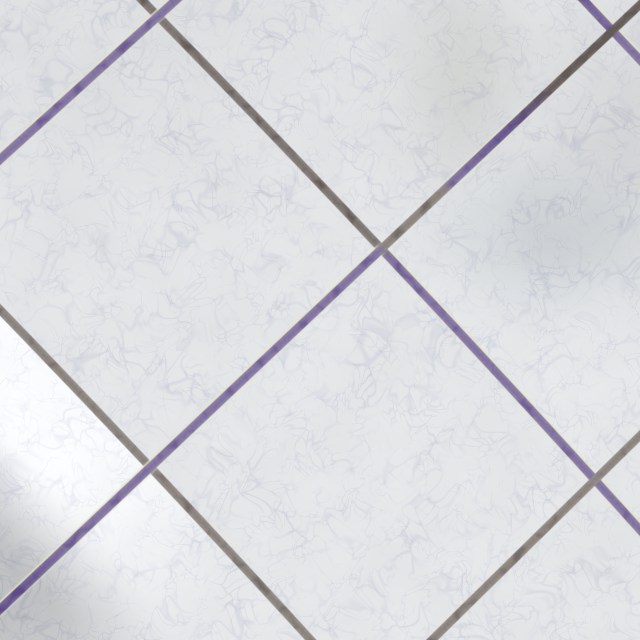
Reproduce this texture procedurally as a WebGL 1 fragment shader.

```glsl
precision highp float;
uniform vec2 u_resolution;

const vec3 TILE = vec3(0.895, 0.902, 0.910);
const vec3 GREY_GROUT = vec3(0.60, 0.575, 0.555);
const vec3 DARK_GROUT = vec3(0.39, 0.355, 0.345);
const vec3 VIOLET_GROUT = vec3(0.565, 0.515, 0.665);
const vec3 DARK_VIOLET = vec3(0.37, 0.30, 0.53);
const vec3 FRINGE = vec3(0.90, 0.90, 0.77);
const float HALF_WIDTH = 0.0066;
const float CELL_SIZE = 0.497;

vec2 hash2(vec2 p) {
  vec2 k = vec2(dot(p, vec2(127.1, 311.7)), dot(p, vec2(269.5, 183.3)));
  return fract(sin(k) * 43758.5);
}

// Distances to the nearest and second nearest feature points
vec2 cellular(vec2 p) {
  vec2 id = floor(p), f = p - id, nearest = vec2(8.0);
  for (int y = -1; y <= 1; y++) {
    for (int x = -1; x <= 1; x++) {
      vec2 o = vec2(float(x), float(y));
      float d = length(o + hash2(id + o) - f);
      nearest.y = min(nearest.y, max(nearest.x, d));
      nearest.x = min(nearest.x, d);
    }
  }
  return nearest;
}

vec2 warp(vec2 p, float freq, float amount) {
  return p + amount * vec2(sin(p.y * freq + 2.0 * sin(p.x * freq * 0.7)),
                           sin(p.x * freq * 1.1 + 2.0 * sin(p.y * freq * 0.6)));
}

// Thin, broken, wandering veins
float veins(vec2 p, float scale) {
  vec2 q = warp(warp(p, 47.0, 0.010), 131.0, 0.005);
  vec2 c = cellular(q * scale);
  float patches = smoothstep(0.25, 0.8, cellular(q * scale * 0.43 + 7.3).x);
  return (1.0 - smoothstep(0.0, 0.28, c.y - c.x)) * patches;
}

float blob(vec2 p, vec2 centre, vec2 radius) {
  vec2 d = (p - centre) / radius;
  return exp(-dot(d, d));
}

// Violet staining along rising joints (x = const) and falling joints (y = const)
float risingStain(float joint, float along) {
  float middle = 1.0 - smoothstep(-0.02, 0.02, along)
    + smoothstep(0.26, 0.31, along) * (1.0 - smoothstep(0.52, 0.78, along));
  return joint < -0.5 ? 1.0 : (joint > 0.5 ? 0.0 : middle);
}

float fallingStain(float joint, float along) {
  return joint < -0.5 ? 0.0 : (joint > 0.5 ? 1.0 : smoothstep(0.0, 0.04, along));
}

vec3 drawGrout(vec3 base, float offset, float stain, float dirt, float px) {
  float d = abs(offset);
  float fringe = smoothstep(HALF_WIDTH + 0.005, HALF_WIDTH, d) * 0.0;
  fringe = 1.0 - smoothstep(0.001, 0.0045, abs(d - HALF_WIDTH));
  base = mix(base, FRINGE, fringe * stain * (offset < 0.0 ? 0.75 : 0.35));
  vec3 clean = mix(GREY_GROUT, VIOLET_GROUT, stain);
  vec3 dirty = mix(DARK_GROUT, DARK_VIOLET, stain);
  float core = 1.0 - smoothstep(0.0, HALF_WIDTH, d);
  vec3 grout = mix(clean, dirty, clamp(dirt + 0.22 * core, 0.0, 1.0));
  float soft = max(px, 0.0014);
  return mix(base, grout, 1.0 - smoothstep(HALF_WIDTH - soft, HALF_WIDTH + soft, d));
}

// Slightly bowed oblique lattice measured in tiles
vec2 tileSpace(vec2 uv) {
  vec2 p = uv - vec2(0.596, 0.611);
  vec2 g = vec2(0.341 * p.x - 0.361 * p.y, 0.362 * p.x + 0.341 * p.y) / 0.247;
  return g + g.x * vec2(0.0127 * g.x + 0.02 * g.y, 0.0096 * g.x);
}

vec3 lightTiles(vec3 colour, vec2 uv, vec2 g) {
  float lowerTile = 1.0 - smoothstep(-1.01, -0.99, g.y);
  float glare = lowerTile * (1.0 - smoothstep(-0.2, 0.5, g.x));
  float shadow = 1.0 - smoothstep(-1.54, -1.24, g.y);
  colour += 0.085 * glare * (1.0 - shadow);
  colour -= 0.15 * shadow * (1.0 - smoothstep(0.0, 0.65, g.x));
  colour -= vec3(0.085, 0.075, 0.07) * blob(uv, vec2(0.85, 0.63), vec2(0.13, 0.10));
  colour -= vec3(0.06, 0.06, 0.075) * blob(uv, vec2(0.72, 0.89), vec2(0.10, 0.14));
  colour -= 0.07 * blob(uv, vec2(1.0, 0.80), vec2(0.16, 0.20));
  return colour - 0.03 * blob(uv, vec2(0.15, 0.95), vec2(0.40, 0.25));
}

void main() {
  float px = 1.0 / min(u_resolution.x, u_resolution.y);
  vec2 uv = gl_FragCoord.xy * px;
  vec2 g = tileSpace(uv);
  vec2 joint = floor(g + 0.5);
  vec2 offset = (g - joint) * CELL_SIZE;

  // Mottled glaze, shifted from tile to tile
  vec2 tileSeed = hash2(floor(g) + 4.0);
  vec2 glaze = uv + tileSeed * 5.0;
  float mottle = 0.65 * veins(glaze, 38.0) + 0.55 * veins(glaze + 2.7, 75.0);
  float cloud = cellular(warp(glaze, 23.0, 0.02) * 9.0).x - 0.5;
  vec3 colour = TILE + 0.012 * (tileSeed.x - 0.5) - 0.018 * cloud;
  colour -= vec3(0.075, 0.070, 0.042) * mottle;
  colour = lightTiles(colour, uv, g);

  // Worn joints
  float wear = 0.45 * smoothstep(0.4, 0.9, cellular(uv * 42.0).x)
    + 0.15 * cellular(uv * 170.0).x;
  float fallingDirt = wear + 0.25 * (1.0 - smoothstep(-0.1, 0.1, g.x)) * step(-0.5, joint.y);
  float risingDirt = wear + step(abs(joint.x), 0.5)
    * (0.65 * smoothstep(0.25, 0.65, g.y) + 0.45 * (1.0 - smoothstep(-1.55, -1.3, g.y)));
  colour = drawGrout(colour, -offset.y, fallingStain(joint.y, g.x), fallingDirt, px);
  colour = drawGrout(colour, offset.x, risingStain(joint.x, g.y), risingDirt, px);
  gl_FragColor = vec4(clamp(colour, 0.0, 1.0), 1.0);
}
```
